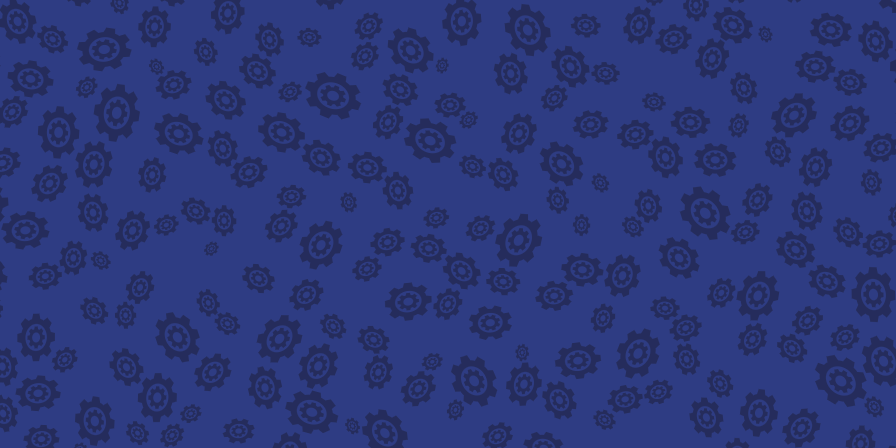
Write a WebGL 2 fragment shader that draws this pattern.

```glsl
#version 300 es
precision highp float;
// Scattered cogwheels in dark navy on a flat blue ground.
// A turned, jittered grid places one tilted (elliptical) cog per cell; each cog
// grows until it nearly touches a neighbour, so sizes vary without overlaps.

#define CELLS 9.5        // grid cells per canvas height
#define GRID_TURN 0.42   // turn of the grid, hides its rows
#define JITTER 0.56      // spread of the centres inside a cell
#define MIN_WEIGHT 0.24  // share of room claimed by the smallest cog
#define MAX_RADIUS 0.61  // largest cog, in cells
#define FILL 0.95        // part of the free room a cog takes
#define SQUASH 0.79      // short axis over long axis
#define TEETH 8.0
#define SOFTNESS 1.2     // edge width in pixels
#define GROUND vec3(0.182, 0.236, 0.512)
#define NAVY vec3(0.145, 0.174, 0.360)

uniform vec2 u_resolution;
out vec4 fragColor;

const float TAU = 6.283185;

struct Cog {
    vec2 center;
    float weight;
    vec2 axis;   // direction of the long axis
    float spin;
};

vec4 hash4(vec2 p) {
    vec4 h = fract(p.xyxy * vec4(0.1031, 0.1030, 0.0973, 0.1099));
    h += dot(h, h.wzxy + 33.33);
    return fract((h.xxyz + h.yzzw) * h.zywx);
}

mat2 rotation(float angle) {
    float c = cos(angle), s = sin(angle);
    return mat2(c, s, -s, c);
}

Cog cogInCell(vec2 cell) {
    vec4 h = hash4(cell + 71.0);
    float tilt = h.w * TAU;
    return Cog(cell + 0.5 + JITTER * (h.xy - 0.5),
               mix(MIN_WEIGHT, 1.0, h.z),
               vec2(cos(tilt), sin(tilt)),
               fract(h.w * 37.0) * TAU);
}

// Half extent of a unit cog ellipse along a direction
float extent(vec2 axis, vec2 dir) {
    float along = dot(axis, dir);
    return sqrt(mix(SQUASH * SQUASH, 1.0, along * along));
}

// Neighbours divide the distance between them by weight
float cogRadius(Cog cog, vec2 cell) {
    float radius = MAX_RADIUS;
    for (int j = -1; j <= 1; j++)
    for (int i = -1; i <= 1; i++) {
        if (i == 0 && j == 0) continue;
        Cog other = cogInCell(cell + vec2(i, j));
        vec2 gap = other.center - cog.center;
        float dist = length(gap);
        vec2 dir = gap / dist;
        float claims = cog.weight * extent(cog.axis, dir)
                     + other.weight * extent(other.axis, dir);
        radius = min(radius, FILL * dist * cog.weight / claims);
    }
    return radius;
}

// Distance to a toothed disc: round body plus one tapered tooth per sector
float toothedDisc(vec2 q, float root, float tip) {
    float sector = TAU / TEETH;
    float angle = mod(atan(q.y, q.x) + 0.5 * sector, sector) - 0.5 * sector;
    float r = length(q);
    vec2 t = r * vec2(cos(angle), abs(sin(angle)));
    float flank = t.y - 0.19 * tip + 0.25 * (t.x - 0.9 * tip);
    return min(r - root, max(flank, t.x - tip));
}

// Rim with teeth, open ring, toothed hub and round bore
float cogShape(vec2 q) {
    float r = length(q);
    float rim = max(toothedDisc(q, 0.81, 1.0), 0.57 - r);
    float hub = max(toothedDisc(q, 0.36, 0.46), 0.21 - r);
    return min(rim, hub);
}

void main() {
    vec2 p = rotation(GRID_TURN) * (gl_FragCoord.xy / u_resolution.y) * CELLS;
    float pixel = SOFTNESS * CELLS / u_resolution.y;
    vec2 home = floor(p);
    float cover = 0.0;

    for (int j = -1; j <= 1; j++)
    for (int i = -1; i <= 1; i++) {
        vec2 cell = home + vec2(i, j);
        Cog cog = cogInCell(cell);
        vec2 offset = p - cog.center;
        if (length(offset) > MAX_RADIUS + pixel) continue;

        float radius = cogRadius(cog, cell);
        vec2 across = vec2(-cog.axis.y, cog.axis.x);
        vec2 q = vec2(dot(offset, cog.axis), dot(offset, across) / SQUASH) / radius;
        float d = cogShape(rotation(cog.spin) * q) * radius;
        cover = max(cover, clamp(0.5 - d / pixel, 0.0, 1.0));
    }
    fragColor = vec4(mix(GROUND, NAVY, cover), 1.0);
}
```
